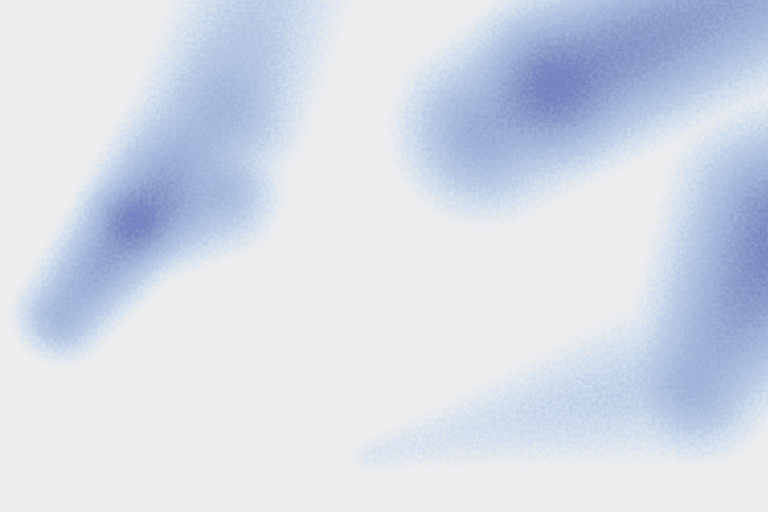
Give the GLSL for this background, as a WebGL 1 fragment shader.

```glsl
precision highp float;
// Soft blue airbrushed strokes drifting over a pale grey ground.
// Tapered strokes are blended into one density field, roughened by
// gradient-noise grain, and coloured through a pale-to-deep blue ramp.

#define SPREAD 1.12       // overall reach of every stroke
#define BLEND 6.0         // higher values join strokes more sharply
#define GRAIN 0.15        // grain strength in the density field
#define GRAIN_SCALE 125.0 // grain cells per canvas height
#define TINT_GRAIN 0.025  // brightness speckle inside the strokes

uniform vec2 u_resolution;

const vec3 PAPER = vec3(0.933, 0.933, 0.936);
const vec3 MIST = vec3(0.83, 0.88, 0.935);
const vec3 SKY = vec3(0.71, 0.78, 0.89);
const vec3 HAZE = vec3(0.63, 0.70, 0.85);
const vec3 DUSK = vec3(0.54, 0.61, 0.79);
const vec3 INDIGO = vec3(0.46, 0.52, 0.76);

// Random unit gradient for a lattice cell
vec2 gradient(vec2 cell) {
  vec3 q = fract(cell.xyx * vec3(0.1031, 0.1030, 0.0973));
  q += dot(q, q.yzx + 33.33);
  float angle = 6.2832 * fract((q.x + q.y) * q.z);
  return vec2(cos(angle), sin(angle));
}

float gradientNoise(vec2 p) {
  vec2 cell = floor(p), f = fract(p);
  vec2 w = f * f * f * (f * (f * 6.0 - 15.0) + 10.0);
  vec2 e = vec2(1.0, 0.0);
  float low = mix(dot(gradient(cell), f),
                  dot(gradient(cell + e.xy), f - e.xy), w.x);
  float high = mix(dot(gradient(cell + e.yx), f - e.yx),
                   dot(gradient(cell + e.xx), f - e.xx), w.x);
  return mix(low, high, w.y);
}

// Soft tapered stroke: each end holds (x, y, radius), ink is its density
float stroke(vec2 p, vec3 a, vec3 b, vec2 ink) {
  vec2 axis = b.xy - a.xy;
  float h = clamp(dot(p - a.xy, axis) / dot(axis, axis), 0.0, 1.0);
  float d = length(p - a.xy - axis * h) / (SPREAD * mix(a.z, b.z, h));
  float density = mix(ink.x, ink.y, smoothstep(0.0, 1.0, h));
  return pow(density * (1.0 - smoothstep(0.0, 1.0, d)), BLEND);
}

float inkField(vec2 p) {
  // Left plume, rising from its narrow tip, with a bulge to the right
  vec3 plumeCore = vec3(0.264, 0.566, 0.14);
  vec3 plumeNeck = vec3(0.434, 0.785, 0.195);
  float sum = stroke(p, vec3(0.121, 0.385, 0.113), plumeCore, vec2(0.6, 0.84));
  sum += stroke(p, plumeCore, plumeNeck, vec2(0.84, 0.53));
  sum += stroke(p, plumeNeck, vec3(0.537, 1.06, 0.205), vec2(0.53, 0.34));
  sum += stroke(p, plumeCore, vec3(0.42, 0.629, 0.156), vec2(0.8, 0.6));

  // Upper band, leaving through the top right corner
  vec3 bandCore = vec3(1.084, 0.834, 0.22);
  sum += stroke(p, vec3(0.947, 0.746, 0.21), bandCore, vec2(0.7, 0.89));
  sum += stroke(p, bandCore, vec3(1.5625, 1.06, 0.225), vec2(0.89, 0.72));

  // Right cloud and its faint tail
  sum += stroke(p, vec3(1.543, 0.551, 0.29), vec3(1.357, 0.255, 0.185), vec2(0.97, 0.64));
  sum += stroke(p, vec3(1.27, 0.248, 0.195), vec3(0.723, 0.111, 0.05), vec2(0.34, 0.16));
  return pow(sum + 1e-12, 1.0 / BLEND);
}

vec3 inkColor(float t) {
  vec3 c = mix(PAPER, MIST, smoothstep(0.02, 0.24, t));
  c = mix(c, SKY, smoothstep(0.18, 0.46, t));
  c = mix(c, HAZE, smoothstep(0.42, 0.68, t));
  c = mix(c, DUSK, smoothstep(0.64, 0.85, t));
  return mix(c, INDIGO, smoothstep(0.82, 1.0, t));
}

void main() {
  vec2 p = gl_FragCoord.xy / u_resolution.y;
  float density = inkField(p);

  // Two grain sizes, absent from the clean ground
  float grain = gradientNoise(p * GRAIN_SCALE)
              + 0.7 * gradientNoise(p * GRAIN_SCALE * 1.83 + 17.3);
  float presence = smoothstep(0.01, 0.16, density);
  density += GRAIN * grain * presence;

  vec3 color = inkColor(density) + TINT_GRAIN * grain * presence;
  gl_FragColor = vec4(color, 1.0);
}
```
